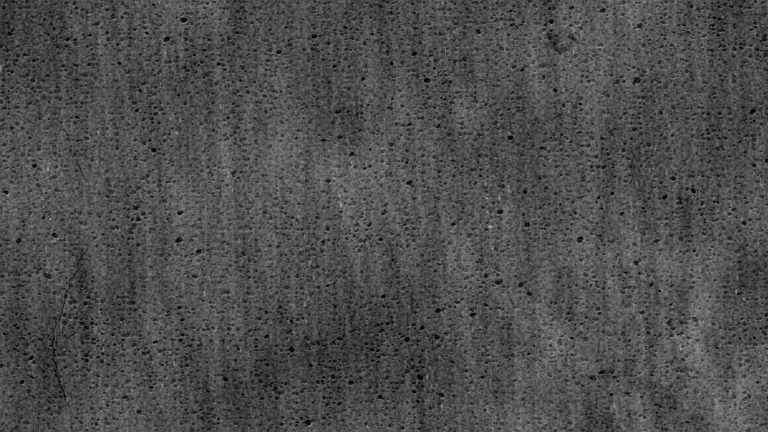
A WebGL 2 fragment shader for this texture:

```glsl
#version 300 es
precision highp float;
// Weathered dark concrete: fine pits, air holes, vertical streaks, a crack and pale wear.

#define BASE_TONE 0.318
#define MOTTLE 0.13
#define STREAKS 0.085
#define GRAIN 0.15
#define PIT_SCALE 82.0
#define PIT_SHARE 0.60
#define PIT_DEPTH 0.165
#define HOLE_SCALE 30.0
#define HOLE_SHARE 0.13
#define HOLE_DEPTH 0.25
#define RIM_LIGHT 0.10
#define FLECKS 0.22

uniform vec2 u_resolution;
out vec4 fragColor;

vec2 hash2(vec2 p) {
  vec3 q = fract(p.xyx * vec3(0.1031, 0.1030, 0.0973));
  q += dot(q, q.yzx + 33.33);
  return fract((q.xx + q.yz) * q.zy);
}

// Gradient noise, roughly -0.7 to 0.7
float corner(vec2 cell, vec2 offset) {
  float angle = 6.2832 * hash2(cell + 57.0).x;
  return dot(vec2(cos(angle), sin(angle)), offset);
}

float noise(vec2 p) {
  vec2 i = floor(p), f = fract(p), e = vec2(1.0, 0.0);
  vec2 w = f * f * f * (f * (f * 6.0 - 15.0) + 10.0);
  return mix(mix(corner(i, f), corner(i + e, f - e), w.x),
             mix(corner(i + e.yx, f - e.yx), corner(i + 1.0, f - 1.0), w.x), w.y);
}

float fbm(vec2 p) {
  float sum = 0.0, amp = 1.0;
  for (int i = 0; i < 4; i++) {
    sum += amp * noise(p);
    p = mat2(1.6, 1.2, -1.2, 1.6) * p + 7.3;
    amp *= 0.55;
  }
  return sum;
}

// Scattered round hollows: x = shadowed floor, y = lit lower rim
vec2 hollows(vec2 p, float scale, float share, vec2 radii) {
  vec2 q = p * scale, cell = floor(q), result = vec2(0.0);
  float soft = 0.65 * scale / u_resolution.y;
  for (int y = -1; y <= 1; y++)
  for (int x = -1; x <= 1; x++) {
    vec2 id = cell + vec2(x, y);
    vec2 place = hash2(id + scale), kind = hash2(id + scale + 191.0);
    if (kind.x > share) continue;
    float r = mix(radii.x, radii.y, kind.y * kind.y);
    vec2 d = q - id - 0.15 - 0.7 * place;
    d.y *= 0.95 + 0.5 * place.x;
    d.x += d.y * (place.y - 0.5);
    float dark = 1.0 - smoothstep(r - soft, r + soft, length(d));
    float lit = 1.0 - smoothstep(r - soft, r + soft, length(d + vec2(-0.15, 0.75) * r));
    result = max(result, vec2(dark, lit * (1.0 - dark)));
  }
  return result;
}

// Soft line of given half width
float stroke(float d, float halfWidth) {
  float soft = 0.8 / u_resolution.y;
  return 1.0 - smoothstep(halfWidth - soft, halfWidth + soft, abs(d));
}

void main() {
  vec2 p = gl_FragCoord.xy / u_resolution.y;
  vec2 lean = vec2(p.x + 0.06 * p.y, p.y);

  // Broad stains, paler toward the lower right
  float tone = BASE_TONE + MOTTLE * 0.75 * fbm(p * 2.6 + 3.0);
  tone += 0.045 * exp(-14.0 * dot(p - vec2(1.0, 0.56), p - vec2(1.0, 0.56)));
  float wear = exp(-9.0 * dot(p - vec2(1.52, 0.14), p - vec2(1.52, 0.14)));
  tone += wear * (0.035 + 0.16 * fbm(p * 9.0));
  tone -= 0.05 * exp(-20.0 * dot(p - vec2(0.88, 0.27), p - vec2(0.88, 0.27)));
  tone -= 0.03 * smoothstep(0.25, 0.0, p.x);

  // Vertical streaks and mineral grain
  tone += STREAKS * (noise(lean * vec2(26.0, 3.5)) + 0.8 * noise(lean * vec2(75.0, 9.0)));
  tone += GRAIN * (0.75 * noise(p * 93.7) + noise(p * 171.3 + 11.0));

  // Pale flecks, gathered along the streaks
  float gather = smoothstep(-0.1, 0.45, noise(lean * vec2(17.0, 3.0) + 40.0));
  float fleck = smoothstep(0.30, 0.58, noise(lean * vec2(125.0, 60.0) + 23.0));
  tone += FLECKS * fleck * gather;

  // Fine pits everywhere, larger holes in loose groups
  vec2 pits = hollows(p, PIT_SCALE, PIT_SHARE, vec2(0.20, 0.46));
  float pitFade = 0.8 + 0.6 * noise(p * 7.0 + 5.0);
  tone += pitFade * (RIM_LIGHT * pits.y - PIT_DEPTH * pits.x);
  float crowd = 1.0 + 1.4 * noise(p * 3.0 + 60.0);
  vec2 holes = hollows(p, HOLE_SCALE, HOLE_SHARE * crowd, vec2(0.10, 0.23));
  tone += 0.7 * RIM_LIGHT * holes.y - HOLE_DEPTH * holes.x;

  // Wandering crack with a pale broken edge
  float path = 0.165 + 0.045 * cos((p.y - 0.5) * 9.8);
  path += 0.022 * noise(vec2(p.y * 9.0, 2.5)) + 0.010 * noise(vec2(p.y * 38.0, 8.5));
  float broken = smoothstep(-0.35, 0.25, noise(vec2(p.y * 13.0, 4.5)));
  tone -= 0.16 * broken * stroke(p.x - path, 0.0014);
  tone += 0.11 * broken * stroke(p.x - path - 0.004, 0.0012) * gather;

  // Faint slanted scratches
  for (int i = 0; i < 5; i++) {
    vec2 h = hash2(vec2(i, 71.0));
    vec2 d = p - vec2(1.50 + 0.18 * h.x, 0.48 + 0.22 * h.y);
    float span = 1.0 - smoothstep(0.03, 0.10, abs(d.y));
    tone += 0.07 * span * stroke(d.x - (0.4 + 0.25 * h.y) * d.y, 0.001);
  }

  // Ragged chip near the top
  vec2 chip = (p - vec2(1.295, 0.907)) * vec2(1.0, 1.15);
  float rag = length(chip) + 0.022 * noise(p * 36.0);
  float inside = 1.0 - smoothstep(0.030, 0.042, rag);
  tone += inside * (0.22 * noise(p * vec2(40.0, 65.0)) - 0.075);

  fragColor = vec4(vec3(clamp(tone, 0.035, 0.85)), 1.0);
}
```
